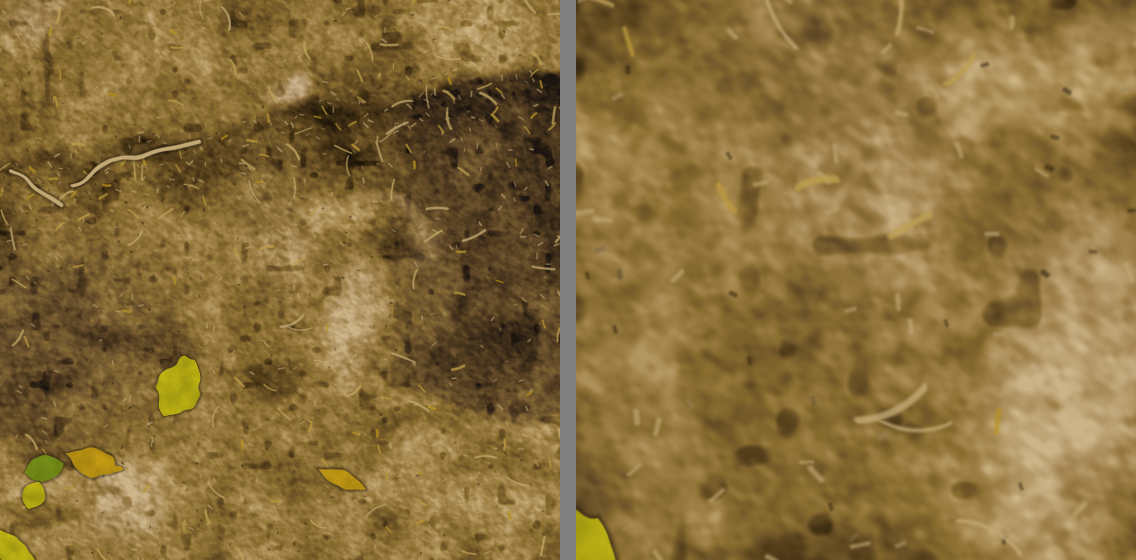
Left: the whole. Right: its middle third, enlarged.
This texture is drawn by a WebGL 1 fragment shader. Its source:

```glsl
precision highp float;
// Worn earth with a dark litter seam, straw, a twig and fallen leaves.
uniform vec2 u_resolution;

#define BASE_TONE 0.545
#define MOTTLE 0.46
#define GRAIN 0.25
#define STRAW_CELLS 24.0
#define SPECK_CELLS 62.0
#define STRAW_DENSITY 0.62
#define SPECK_DENSITY 0.42
#define SOFTNESS 0.0016

const vec3 SOIL = vec3(0.30, 0.22, 0.09);
const vec3 EARTH = vec3(0.43, 0.33, 0.15);
const vec3 OCHRE = vec3(0.53, 0.42, 0.18);
const vec3 SAND = vec3(0.63, 0.51, 0.28);
const vec3 CHALK = vec3(0.76, 0.66, 0.46);
const vec3 LEAF = vec3(0.69, 0.65, 0.07);
const vec3 GREEN = vec3(0.42, 0.51, 0.08);
const vec3 GOLD = vec3(0.71, 0.56, 0.07);

float hash(vec2 p) {
  vec3 q = fract(p.xyx * 0.1031);
  q += dot(q, q.yzx + 33.33);
  return fract((q.x + q.y) * q.z);
}
float noise(vec2 p) {
  vec2 i = floor(p), f = fract(p);
  f *= f * (3.0 - 2.0 * f);
  return mix(mix(hash(i), hash(i + vec2(1, 0)), f.x),
             mix(hash(i + vec2(0, 1)), hash(i + 1.0), f.x), f.y);
}
vec2 noise2(vec2 p) { return vec2(noise(p), noise(p + 40.0)) - 0.5; }
float fbm(vec2 p) {
  float sum = 0.0, amp = 0.5;
  for (int i = 0; i < 5; i++) {
    sum += amp * noise(p);
    p = mat2(1.6, 1.2, -1.2, 1.6) * p + 17.0;
    amp *= 0.5;
  }
  return sum;
}
vec2 turn(vec2 p, float a) {
  return vec2(cos(a) * p.x + sin(a) * p.y, cos(a) * p.y - sin(a) * p.x);
}
// Depth below the slanting edge of the upper bank.
float depth(vec2 p) { return 0.70 + 0.19 * p.x - p.y; }
float litter(vec2 p) {
  float d = depth(p);
  return smoothstep(-0.03, 0.02, d) * (1.0 - smoothstep(0.05, 0.19, d));
}
float blob(vec2 p, float x, float y, float rx, float ry) {
  return 1.0 - smoothstep(0.3, 1.2, length((p - vec2(x, y)) / vec2(rx, ry)));
}
float segment(vec2 p, vec2 a, vec2 b) {
  vec2 v = b - a;
  return length(p - a - v * clamp(dot(p - a, v) / dot(v, v), 0.0, 1.0));
}
// Scattered bent slivers: x is coverage, y a random shade.
vec2 slivers(vec2 p, float cells, vec2 size, float density, float seed) {
  vec2 found = vec2(0.0);
  for (int n = 0; n < 9; n++) {
    float row = floor(float(n) / 3.0 + 0.1);
    vec2 id = floor(p * cells) + vec2(float(n) - 3.0 * row, row) - 1.0, k = id + seed;
    vec2 centre = (id + vec2(hash(k), hash(k + 57.3))) / cells;
    vec2 q = turn(p - centre, 2.8 * (hash(k + 9.1) - 0.65));
    float shade = hash(k + 31.7), reach = size.x * mix(0.25, 1.0, shade * shade);
    q.y += (hash(k + 3.9) - 0.5) * 30.0 * q.x * q.x;
    float d = segment(q, vec2(-reach, 0), vec2(reach, 0)) - size.y * mix(0.5, 1.1, hash(k + 71.0));
    float keep = step(hash(k + 4.7), density * (0.3 + litter(centre)));
    float cover = keep * (1.0 - smoothstep(-SOFTNESS, SOFTNESS, d));
    if (cover > found.x) found = vec2(cover, shade);
  }
  return found;
}
// Mottled oval leaf with a soft shadow.
void leaf(inout vec3 col, vec2 p, float x, float y, float angle, float len, float wid, vec3 tint) {
  vec2 q = turn(p - vec2(x, y), angle) / vec2(len, wid) + 0.3 * noise2(p * 55.0);
  float d = (abs(q.y) - 1.0 + q.x * q.x) * wid;
  col *= 0.65 + 0.35 * smoothstep(0.0, 0.008, d);
  col = mix(tint * (0.84 + 0.32 * fbm(p * 45.0)), col, smoothstep(-SOFTNESS, SOFTNESS, d));
}
vec3 earthRamp(float t) {
  vec3 c = mix(SOIL * 0.35, SOIL, clamp((t - 0.1) / 0.2, 0.0, 1.0));
  c = mix(c, EARTH, clamp((t - 0.3) / 0.13, 0.0, 1.0));
  c = mix(c, OCHRE, clamp((t - 0.43) / 0.1, 0.0, 1.0));
  c = mix(c, SAND, clamp((t - 0.53) / 0.1, 0.0, 1.0));
  return mix(c, CHALK, clamp((t - 0.63) / 0.13, 0.0, 1.3));
}

void main() {
  vec2 p = gl_FragCoord.xy / u_resolution.y;
  vec2 warp = vec2(fbm(p * 9.0), fbm(p * 9.0 + 50.0)) - 0.48, w = p + 0.09 * warp;
  // Broad zones: bank, seam, damp hollow and dull ground.
  float below = smoothstep(-0.01, 0.02, depth(w));
  float hollow = smoothstep(0.62, 0.8, w.x) * below
               * smoothstep(-0.01, 0.02, w.y - 0.22 - 0.45 * abs(w.x - 0.93));
  float dull = blob(w, 0.08, 0.4, 0.32, 0.22);
  float tone = BASE_TONE - 0.15 * litter(w) - 0.19 * hollow - 0.13 * dull;
  tone += 0.05 * (1.0 - below) * smoothstep(0.2, 1.0, p.x);
  // Pale crust, its broken ring, and dark stains.
  vec2 r = (w - vec2(0.66, 0.585)) / vec2(0.1, 0.075);
  float crust = (1.0 - smoothstep(0.05, 0.28, abs(length(r) - 1.0))) * smoothstep(-0.7, 0.9, r.x + 0.5 * r.y);
  crust += 0.6 * blob(w, 0.5, 0.58, 0.11, 0.15) + 0.7 * blob(w, 0.63, 0.44, 0.05, 0.14)
         + blob(w, 0.23, 0.1, 0.08, 0.09) + blob(w, 0.06, 0.98, 0.08, 0.06) + 1.6 * blob(w, 0.53, 0.83, 0.04, 0.04);
  float stain = blob(w, 0.49, 0.33, 0.06, 0.04) + blob(w, 0.69, 0.58, 0.07, 0.05) + blob(w, 0.58, 0.79, 0.08, 0.03);
  tone += 0.14 * crust - 0.15 * stain;
  // Mottling, diagonal grain and small pits.
  vec2 g = turn(p, -0.6);
  tone += MOTTLE * (fbm(p * 13.0 + 2.0 * warp) - 0.485);
  tone += GRAIN * (0.6 * noise(g * vec2(85, 130)) + 0.4 * noise(g * vec2(170, 240)) - 0.5);
  tone -= 0.16 * smoothstep(0.76, 0.92, noise(p * 48.0 + 90.0));
  vec3 col = earthRamp(tone);
  col.b += 0.055 * clamp(0.6 * crust + 0.5 * dull + 0.5 * hollow, 0.0, 1.0);
  // Loose specks and straw.
  vec2 speck = slivers(p, SPECK_CELLS, vec2(0.005, 0.0015), SPECK_DENSITY, 11.0);
  col = mix(col, mix(SOIL * 0.7, CHALK, smoothstep(0.2, 0.6, speck.y)), 0.65 * speck.x);
  vec2 straw = slivers(p, STRAW_CELLS, vec2(0.022, 0.0022), STRAW_DENSITY, 83.0);
  col = mix(col, mix(GOLD, CHALK, straw.y), 0.8 * straw.x);
  // Twig and its shadow.
  vec2 t = p + 0.012 * noise2(p * 28.0), knee = vec2(0.2, 0.71);
  float twig = min(segment(t, vec2(0.13, 0.67), knee), segment(t, knee, vec2(0.36, 0.75)));
  twig = min(twig, segment(t, vec2(0.02, 0.695), vec2(0.11, 0.63)));
  col *= 0.6 + 0.4 * smoothstep(0.003, 0.011, twig);
  col = mix(CHALK, col, smoothstep(0.002, 0.002 + 2.0 * SOFTNESS, twig));
  // Fallen leaves.
  leaf(col, p, 0.32, 0.31, 1.15, 0.057, 0.038, LEAF);
  leaf(col, p, 0.08, 0.165, 0.2, 0.036, 0.022, GREEN);
  leaf(col, p, 0.165, 0.175, -0.3, 0.05, 0.026, GOLD);
  leaf(col, p, 0.06, 0.115, 1.3, 0.03, 0.02, LEAF);
  leaf(col, p, 0.02, 0.02, -0.7, 0.055, 0.024, LEAF);
  leaf(col, p, 0.61, 0.145, -0.4, 0.045, 0.014, GOLD);
  gl_FragColor = vec4(clamp(col, 0.0, 1.0), 1.0);
}
```
